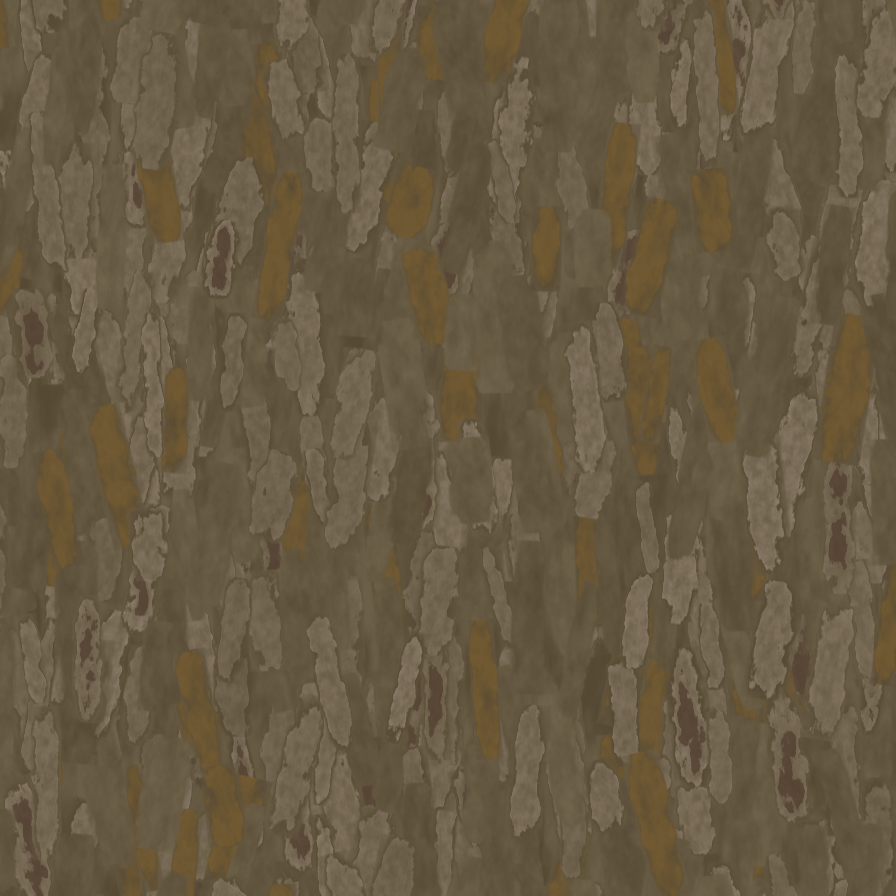
This texture is drawn by a WebGL 2 fragment shader. Its source:

```glsl
#version 300 es
precision highp float;
// Weathered bark: overlapping upright flakes with blotchy pale, ochre and dark faces.

#define LAYERS 5
#define CELL vec2(0.068, 0.155)
#define TILT 0.52
#define EDGE 0.0016
#define PALE_SHARE 0.50
#define OCHRE_SHARE 0.13
#define DARK vec3(0.335, 0.285, 0.200)
#define OLIVE vec3(0.425, 0.375, 0.285)
#define PALE vec3(0.492, 0.437, 0.362)
#define OCHRE vec3(0.425, 0.340, 0.195)
#define CORE vec3(0.325, 0.250, 0.195)

uniform vec2 u_resolution;
out vec4 fragColor;

float hash(vec2 p) {
  return fract(sin(dot(p, vec2(127.1, 311.7))) * 43758.5);
}

vec2 hash2(vec2 p) {
  return vec2(hash(p), hash(p + vec2(19.7, 7.3)));
}

float noise(vec2 p) {
  vec2 i = floor(p);
  vec2 f = fract(p);
  f = f * f * (3.0 - 2.0 * f);
  float low = mix(hash(i), hash(i + vec2(1.0, 0.0)), f.x);
  float high = mix(hash(i + vec2(0.0, 1.0)), hash(i + 1.0), f.x);
  return mix(low, high, f.y);
}

float fbm(vec2 p) {
  float sum = 0.0;
  float amp = 0.53;
  for (int i = 0; i < 4; i++) {
    sum += amp * noise(p);
    p = mat2(0.8, 0.6, -0.6, 0.8) * p * 2.05 + 3.7;
    amp *= 0.5;
  }
  return sum;
}

// Narrow band around a level of a field
float band(float value, float level, float width) {
  float d = (value - level) / width;
  return exp(-d * d);
}

// Colour and coverage of one flake in its own upright frame
vec4 flake(vec2 q, vec2 halfSize, vec2 id) {
  float box = max(abs(q.x) - halfSize.x, abs(q.y) - halfSize.y);
  if (box > EDGE) return vec4(0.0);

  vec2 u = q / halfSize;
  vec2 seed = hash2(id + 5.5) * 60.0;
  float blotch = fbm(q * vec2(85.0, 42.0) + seed);
  float grain = fbm(q * vec2(190.0, 120.0) + seed.yx);
  float field = 1.0 - u.x * u.x - 0.65 * pow(abs(u.y), 4.0)
              + 1.3 * (blotch - 0.5) + 0.35 * (grain - 0.5);
  float kind = hash(id + 2.2);
  float squareness = 0.45 * hash(id + 8.1);

  vec3 skirt = mix(DARK, OLIVE, clamp(0.15 + 0.5 * hash(id + 3.3) + 0.9 * (blotch - 0.3), 0.0, 1.1));
  vec3 color = skirt;
  if (kind < PALE_SHARE) {
    // Pale face with a dark outline, a bright lip and sometimes a dark core
    float strength = 0.45 + 0.55 * hash(id + 4.4);
    vec3 face = mix(OLIVE, PALE, clamp(0.25 + 1.5 * (grain - 0.2), 0.0, 1.1));
    color = mix(skirt, face, strength * smoothstep(0.36, 0.50, field));
    color = mix(color, DARK, 0.60 * strength * band(field, 0.34, 0.09));
    color += 0.030 * strength * band(field, 0.55, 0.08);
    float hasCore = step(hash(id + 6.6), 0.16);
    color = mix(color, CORE, 0.85 * hasCore * smoothstep(0.78, 0.92, field));
  } else if (kind < PALE_SHARE + OCHRE_SHARE) {
    // Flat ochre chip with a stained border
    vec3 face = mix(DARK, OCHRE, clamp(0.2 + 1.5 * blotch, 0.0, 1.1));
    color = mix(skirt, face, smoothstep(0.05, 0.45, field));
    color = mix(color, DARK, 0.35 * band(field, 0.28, 0.12));
    squareness += 0.45;
  }
  color *= 0.96 + 0.09 * grain;

  float cut = 1.0 - smoothstep(-EDGE, EDGE, box);
  float fade = smoothstep(-0.10, 0.35, field);
  return vec4(color, cut * mix(fade, 1.0, squareness));
}

void main() {
  vec2 p = gl_FragCoord.xy / u_resolution.y;

  // Mottled ground
  float ground = fbm(p * vec2(40.0, 16.0));
  vec3 color = mix(DARK, OLIVE, smoothstep(0.2, 0.8, ground));

  // Scattered flakes, painted layer over layer
  for (int layer = 0; layer < LAYERS; layer++) {
    float level = float(layer);
    vec2 shifted = p + vec2(0.031, 0.067) * level;
    vec2 home = floor(shifted / CELL);
    for (int y = -1; y <= 1; y++) {
      for (int x = -1; x <= 1; x++) {
        vec2 cell = home + vec2(x, y);
        vec2 id = cell + level * 37.0;
        vec2 center = (cell + 0.2 + 0.6 * hash2(id)) * CELL;
        float angle = TILT * (hash(id + 1.1) - 0.5);
        float c = cos(angle);
        float s = sin(angle);
        vec2 q = mat2(c, -s, s, c) * (shifted - center);
        vec2 halfSize = mix(vec2(0.012, 0.040), vec2(0.027, 0.092), hash2(id + 9.4));
        vec4 paint = flake(q, halfSize, id);
        color = mix(color, paint.rgb, paint.a);
      }
    }
  }

  fragColor = vec4(color, 1.0);
}
```
